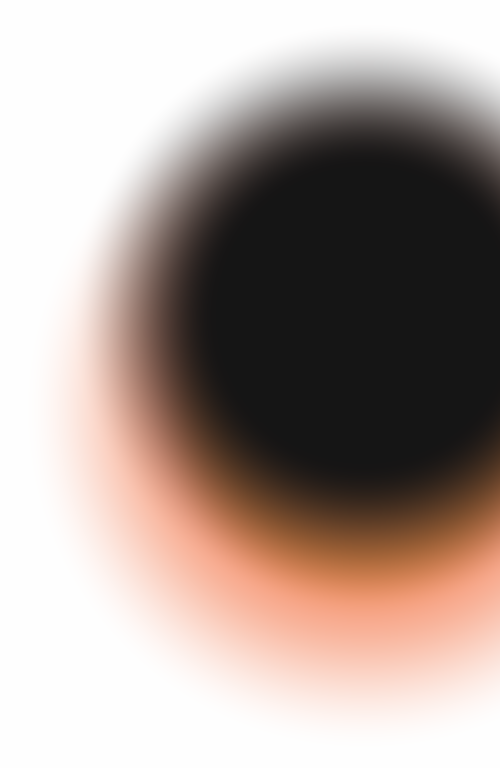
Give the GLSL for this background, as a Shadertoy shader.

```glsl
// A soft black disc over a blurred orange and pink glow on white.

// Positions and radii are in canvas heights.
#define DISC_CENTER vec2(0.475, 0.590)
#define DISC_RADIUS 0.288
#define DISC_BLUR 0.096
#define GLOW_CENTER vec2(0.475, 0.466)
#define EMBER_RANGE vec2(0.176, 0.280)
#define FADE_RANGE vec2(0.215, 0.449)
#define PAPER vec3(0.998, 0.997, 0.997)
#define BLUSH vec3(0.965, 0.605, 0.475)
#define EMBER vec3(0.870, 0.520, 0.270)
#define INK vec3(0.084, 0.081, 0.082)

// Glow colour from its hot core out to the paper.
vec3 glowColor(float dist) {
    vec3 warm = mix(EMBER, BLUSH, smoothstep(EMBER_RANGE.x, EMBER_RANGE.y, dist));
    return mix(warm, PAPER, smoothstep(FADE_RANGE.x, FADE_RANGE.y, dist));
}

// Coverage of a disc with a wide, blurred rim.
float softDisc(vec2 p, float radius, float blur) {
    return 1.0 - smoothstep(radius - blur, radius + blur, length(p));
}

void mainImage(out vec4 fragColor, in vec2 fragCoord) {
    vec2 p = fragCoord / iResolution.y;

    // Warm halo, offset below the disc
    vec3 color = glowColor(length(p - GLOW_CENTER));

    // Dark disc on top
    color = mix(color, INK, softDisc(p - DISC_CENTER, DISC_RADIUS, DISC_BLUR));

    fragColor = vec4(color, 1.0);
}
```
